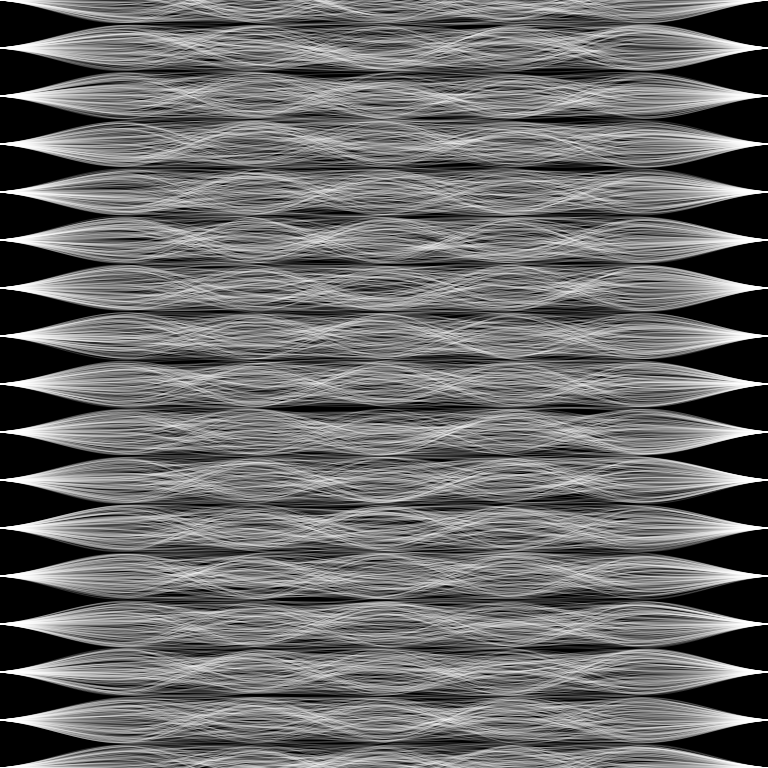
A Shadertoy shader for this pattern:

```glsl
// Stacked bundles of fine translucent white threads on black. Each thread is
// a Catmull-Rom curve through random heights at evenly spaced knots, pinned
// to a single point at both sides so the bundle fans out and closes again.

// Integer hash giving four values in 0..1
vec4 hash4(uvec4 seed) {
    seed = (seed ^ (seed >> 16)) * 0x7feb352du;
    seed = (seed ^ (seed >> 15)) * 0x846ca68bu;
    return vec4(seed ^ (seed >> 16)) * exp2(-32.0);
}

// Share of black left visible by one bundle; y is relative to its axis
float bundleTransmission(float y, int band, uvec4 knots, vec4 weights, float pixel) {
    float width = 1.0 / 768.0;
    float transmission = 1.0;
    for (int thread = 0; thread < 160; thread++) {
        uvec4 seed = knots + uint(thread * 1024 + (band + 1) * 16);
        vec4 heights = (hash4(seed) - 0.5) * 0.97 / 16.0;
        float distanceToThread = abs(y - dot(weights, heights));
        // Overlap of the thread with the pixel, as a fraction of the pixel
        float overlap = clamp(0.5 * (width + pixel) - distanceToThread, 0.0, min(width, pixel));
        transmission *= 1.0 - 0.19 * overlap / pixel;
    }
    return transmission;
}

void mainImage(out vec4 fragColor, in vec2 fragCoord) {
    vec2 uv = fragCoord / iResolution.xy;
    float pixel = 1.0 / iResolution.y;

    // Six spans across, each shaped by its four surrounding knots
    float span = floor(uv.x * 6.0);
    float t = uv.x * 6.0 - span;
    vec4 knots = span + vec4(-1.0, 0.0, 1.0, 2.0);
    vec4 weights = 0.5 * vec4(
        t * (-1.0 + t * (2.0 - t)),
        2.0 + t * t * (3.0 * t - 5.0),
        t * (1.0 + t * (4.0 - 3.0 * t)),
        t * t * (t - 1.0));
    // Knots at and beyond the sides lie on the axis
    weights *= step(0.5, knots) * step(knots, vec4(5.5));
    uvec4 knotIds = uvec4(knots + 1.0);

    // Sixteen bundle pitches down, with axes on the top and bottom edges
    float row = uv.y * 16.0;
    float band = floor(row + 0.5);
    float offset = row - band;
    float transmission = bundleTransmission(offset / 16.0, int(band), knotIds, weights, pixel);

    // Stray threads of the neighbouring bundle reach over the seam
    if (abs(offset) > 0.4) {
        float side = sign(offset);
        transmission *= bundleTransmission((offset - side) / 16.0, int(band + side),
                                           knotIds, weights, pixel);
    }

    fragColor = vec4(vec3(1.0 - transmission), 1.0);
}
```
